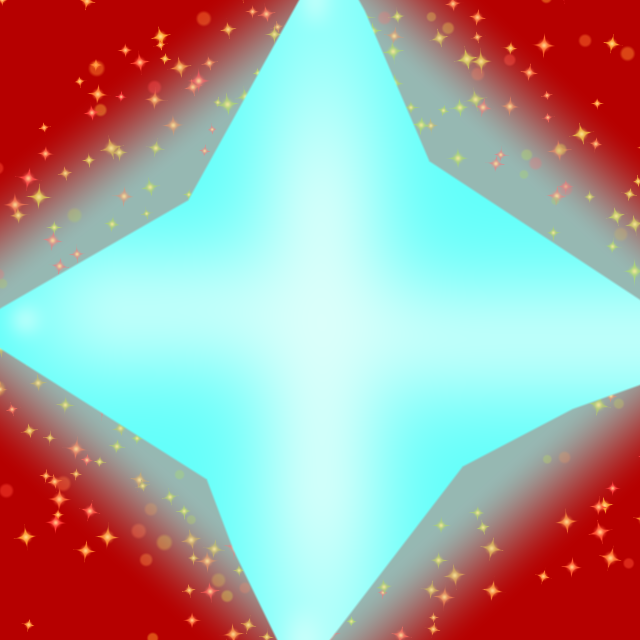
Reproduce this background procedurally as a WebGL 1 fragment shader.

```glsl
precision highp float;
// A glowing pale cyan four-pointed star on red, ringed by a misty halo and scattered sparkles.
uniform vec2 u_resolution;

const vec3 RED = vec3(0.715, 0.0, 0.0);
const vec3 MIST = vec3(0.59, 0.72, 0.70);
const vec3 CYAN = vec3(0.38, 1.0, 0.98);
const vec3 PALE = vec3(0.87, 1.0, 0.98);
const vec2 CENTRE = vec2(0.5);
const float HALO_SOFTNESS = 0.085;
const float STAR_EDGE = 0.0025;
const float BEAM_WIDTH = 0.115;
const float SPARKLE_CELL = 0.046;
const float SPARKLE_DENSITY = 0.62;
const float SPARKLE_BAND = 0.12;

float hash(vec2 p) {
  return fract(sin(dot(p, vec2(127.1, 311.7))) * 43758.5);
}

float bell(float x) {
  return exp(-x * x);
}

// Adds one polygon side: state.x is squared distance, state.y is the sign
void side(vec2 p, vec2 a, vec2 b, inout vec2 state) {
  vec2 e = b - a;
  vec2 w = p - a;
  vec2 v = w - e * clamp(dot(w, e) / dot(e, e), 0.0, 1.0);
  state.x = min(state.x, dot(v, v));
  bvec3 c = bvec3(p.y >= a.y, p.y < b.y, e.x * w.y > e.y * w.x);
  if (all(c) || all(not(c))) state.y = -state.y;
}

// Signed distance to the uneven star, negative inside
float starDistance(vec2 p) {
  vec2 topL = vec2(0.473, 1.01), topR = vec2(0.555, 1.01), shoulder = vec2(0.570, 0.983);
  vec2 notchUR = vec2(0.671, 0.748), rightU = vec2(1.01, 0.525), rightD = vec2(1.01, 0.402);
  vec2 bendR = vec2(0.895, 0.361), notchDR = vec2(0.723, 0.271);
  vec2 footR = vec2(0.508, -0.01), footL = vec2(0.438, -0.01), bendL = vec2(0.365, 0.140);
  vec2 notchDL = vec2(0.323, 0.251), leftD = vec2(-0.01, 0.462), leftU = vec2(-0.01, 0.512);
  vec2 notchUL = vec2(0.294, 0.687);
  vec2 s = vec2(10.0, 1.0);
  side(p, topL, topR, s);
  side(p, topR, shoulder, s);
  side(p, shoulder, notchUR, s);
  side(p, notchUR, rightU, s);
  side(p, rightU, rightD, s);
  side(p, rightD, bendR, s);
  side(p, bendR, notchDR, s);
  side(p, notchDR, footR, s);
  side(p, footR, footL, s);
  side(p, footL, bendL, s);
  side(p, bendL, notchDL, s);
  side(p, notchDL, leftD, s);
  side(p, leftD, leftU, s);
  side(p, leftU, notchUL, s);
  side(p, notchUL, topL, s);
  return s.y * sqrt(s.x);
}

// Signed distance to the tilted diamond of mist
float haloDistance(vec2 p) {
  vec2 q = p - CENTRE;
  float upper = max(dot(q, vec2(-0.62, 0.785)) - 0.416, dot(q, vec2(0.68, 0.733)) - 0.46);
  float lower = max(dot(q, vec2(-0.67, -0.74)) - 0.416, dot(q, vec2(0.667, -0.745)) - 0.445);
  return max(upper, lower);
}

float haloAmount(float d) {
  return 1.0 - smoothstep(-HALO_SOFTNESS, HALO_SOFTNESS, d);
}

// Paints one layer of scattered four-rayed sparkles and faint dots
vec3 addSparkles(vec3 col, vec2 p, float seed, float mist) {
  vec2 cell = floor(p / SPARKLE_CELL);
  for (int j = -1; j <= 1; j++) {
    for (int i = -1; i <= 1; i++) {
      vec2 id = cell + vec2(float(i), float(j));
      vec2 key = id + seed;
      vec2 pos = (id + vec2(hash(key + 3.1), hash(key + 7.7))) * SPARKLE_CELL;
      float density = SPARKLE_DENSITY * bell(haloDistance(pos) / SPARKLE_BAND);
      density *= 1.0 - 0.45 * step(0.7, pos.x) * step(pos.y, 0.4);
      if (hash(key) > density) continue;

      float radius = mix(0.011, 0.023, hash(key + 11.3));
      float tilt = 0.5 * (hash(key + 17.9) - 0.5);
      vec2 q = (p - pos) / radius;
      q = abs(vec2(q.x * cos(tilt) - q.y * sin(tilt), q.x * sin(tilt) + q.y * cos(tilt)));
      float r = length(q);
      float hue = hash(key + 23.5);
      vec3 tint = mix(vec3(1.0, 0.16, 0.20), vec3(1.0, 0.62, 0.16), hue);
      vec3 misty = mix(vec3(0.76, 0.66, 0.66), vec3(0.56, 0.90, 0.58), smoothstep(0.1, 0.5, hue));
      tint = mix(tint, misty, 0.8 * mist);
      if (hash(key + 31.7) < 0.2) {
        col = mix(col, tint, 0.5 * (1.0 - smoothstep(0.35, 0.65, r)));
      } else {
        float rays = 1.0 - smoothstep(0.75, 1.1, sqrt(q.x) + sqrt(q.y));
        float body = 0.75 * (1.0 - smoothstep(0.12, 0.55, r));
        col = mix(col, tint, max(rays, body));
        col = mix(col, vec3(1.0, 0.92, 0.62), 0.75 * bell(r / 0.2));
      }
    }
  }
  return col;
}

// Cyan body lit by two crossing, slightly bent beams
vec3 starColour(vec2 p) {
  float beamY = 0.515 - 0.045 * smoothstep(0.3, 0.75, p.x);
  float across = 0.72 * bell((p.y - beamY) / BEAM_WIDTH) * smoothstep(-0.06, 0.2, p.x);
  float upright = 0.88 * bell((p.x - 0.503) / BEAM_WIDTH);
  upright *= 1.0 - 0.55 * smoothstep(0.65, 1.0, p.y) - 0.3 * smoothstep(0.25, 0.0, p.y);
  float streaks = bell((p.x - 0.493) / 0.025) * smoothstep(0.94, 1.0, p.y)
                + bell((p.x - 0.475) / 0.03) * (1.0 - smoothstep(0.0, 0.07, p.y));
  float tip = bell(length(p - vec2(0.04, 0.5)) / 0.025);
  float light = 1.0 - (1.0 - across) * (1.0 - upright) * (1.0 - 0.5 * min(streaks + tip, 1.0));
  return mix(CYAN, PALE, light);
}

void main() {
  vec2 p = gl_FragCoord.xy / u_resolution;
  float mist = haloAmount(haloDistance(p));
  vec3 col = mix(RED, MIST, mist);
  col = addSparkles(col, p, 0.0, mist);
  col = addSparkles(col, p, 57.0, mist);
  float inside = 1.0 - smoothstep(-STAR_EDGE, STAR_EDGE, starDistance(p));
  gl_FragColor = vec4(mix(col, starColour(p), inside), 1.0);
}
```
